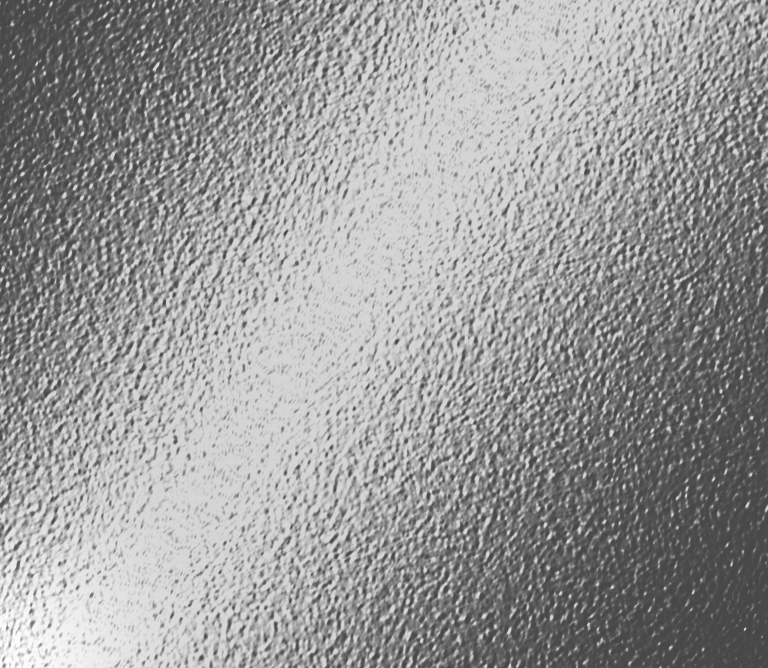
Reproduce this texture procedurally as a Shadertoy shader.

```glsl
// Embossed metal foil: a soft diagonal reflection over fine pebbled relief.
// Cellular bumps give a surface slope, and the slope shifts the point at
// which the reflection profile is read, so its flanks look most embossed.

const vec2  BAND_NORMAL = vec2(0.816, -0.579); // across the reflection
const float BAND_CENTER = 0.095;
const float BAND_BLEND  = 0.12;                // where both flanks mix
const float WIDTH_LEFT  = 0.34;
const float WIDTH_RIGHT = 0.36;
const float DARK_TONE   = 0.28;
const float LIGHT_TONE  = 0.835;
const float GRAIN_FREQ  = 138.0;               // bumps per canvas height
const vec2  GRAIN_SHAPE = vec2(1.0, 0.9);      // stretched along the band
const float RELIEF_CORE = 0.135;               // relief inside the band
const float RELIEF_EDGE = 0.165;               // relief on its flanks
const float FINE_RATIO  = 1.6;
const float FINE_WEIGHT = 0.35;
const float GLINT       = 0.15;                // boost of the steepest slopes
const float BUMP_FALL   = 4.0;
const float CORNER_GLOW = 0.16;
const float GLOW_RADIUS = 0.20;

vec3 hash3(vec2 cell) {
    vec3 p = fract(cell.xyx * vec3(0.1031, 0.1030, 0.0973));
    p += dot(p, p.yxz + 33.33);
    return fract((p.xxy + p.yzz) * p.zyx);
}

// Analytic gradient of scattered round bumps and dents
vec2 bumpGradient(vec2 p) {
    vec2 cell = floor(p);
    vec2 gradient = vec2(0.0);
    for (int y = -1; y <= 1; y++) {
        for (int x = -1; x <= 1; x++) {
            vec2 id = cell + vec2(x, y);
            vec3 rnd = hash3(id);
            vec2 d = p - id - rnd.xy;
            float height = 2.0 * rnd.z - 1.0;
            gradient -= 2.0 * BUMP_FALL * height * d * exp(-BUMP_FALL * dot(d, d));
        }
    }
    return gradient;
}

// Slope seen across the band, from coarse and fine bumps
float surfaceSlope(vec2 uv) {
    vec2 along = vec2(-BAND_NORMAL.y, BAND_NORMAL.x);
    vec2 q = vec2(dot(uv, BAND_NORMAL), dot(uv, along));
    q += 0.003 * sin(q.yx * vec2(23.0, 17.0) + 2.0 * sin(q * 11.0));
    q *= GRAIN_FREQ * GRAIN_SHAPE;
    vec2 g = bumpGradient(q + 190.0);
    g += FINE_WEIGHT * bumpGradient(q * FINE_RATIO + 517.0);
    float slope = dot(g, vec2(0.97, 0.24));
    return slope * (1.0 + GLINT * abs(slope));
}

// Bell-shaped flank of the reflection
float flank(float x, float width) {
    float t = x / width;
    return mix(DARK_TONE, LIGHT_TONE, exp(-t * t));
}

void mainImage(out vec4 fragColor, in vec2 fragCoord) {
    vec2 uv = fragCoord / iResolution.y;

    // Position in the reflection, displaced by the relief
    float across = dot(uv, BAND_NORMAL) - BAND_CENTER;
    float relief = mix(RELIEF_CORE, RELIEF_EDGE, smoothstep(0.05, 0.35, abs(across)));
    float seen = across + relief * surfaceSlope(uv);

    // Each flank saturates at the crest, leaving plateaus with dark specks
    float left  = flank(min(seen, 0.0), WIDTH_LEFT);
    float right = flank(max(seen, 0.0), WIDTH_RIGHT);
    float tone = mix(left, right, smoothstep(-BAND_BLEND, BAND_BLEND, across));

    // Hot lower left corner
    float r = length(uv) / GLOW_RADIUS;
    tone += CORNER_GLOW * exp(-r * r);

    fragColor = vec4(vec3(clamp(tone, 0.0, 1.0)), 1.0);
}
```
